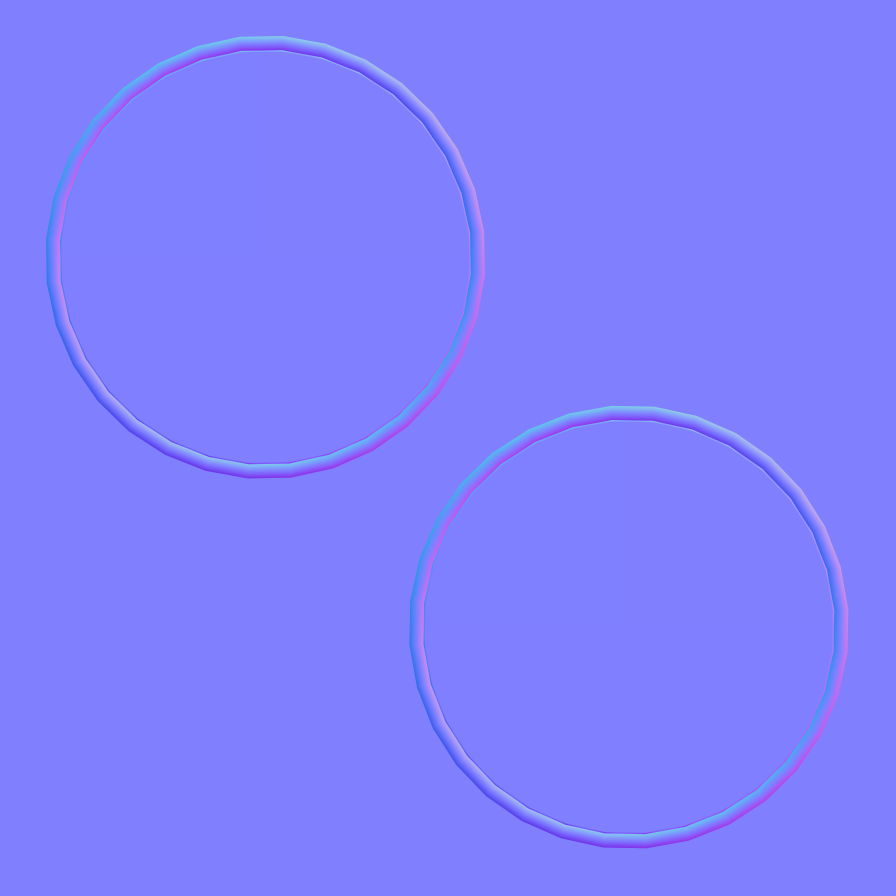
Reproduce this texture map procedurally as a WebGL 2 fragment shader.

```glsl
#version 300 es
precision highp float;
// Tangent-space normal map of two raised rings on a flat sheet.
// Each ring is a 32-sided tube: its outline is a polygon distance, its slope
// runs radially across the tube, and a thin reversed groove lines the inside.

uniform vec2 u_resolution;
out vec4 fragColor;

// Distance from the centre, measured along the apothem of a turned polygon.
float polygonRadius(vec2 p, float sides, float turn) {
    float sector = 6.2831853 / sides;
    float angle = mod(atan(p.y, p.x) - turn + 0.5 * sector, sector) - 0.5 * sector;
    return length(p) * cos(angle);
}

// Soft coverage of a band, one pixel wide at its borders.
float band(float x, float inner, float outer, float pixel) {
    return clamp((x - inner) / pixel + 0.5, 0.0, 1.0)
         * clamp((outer - x) / pixel + 0.5, 0.0, 1.0);
}

// Horizontal part of the surface normal around one ring.
vec2 ringSlope(vec2 p, float turn, float pixel) {
    p.y /= 1.008;
    float radius = polygonRadius(p, 32.0, turn);
    vec2 outward = p / max(length(p), 1e-4);

    // Rounded tube: leans inward at its inner edge, outward at its outer edge
    float across = clamp((radius - 0.2364) / 0.0080, -1.0, 1.0);
    float tube = 0.62 * across * band(radius, 0.2289, 0.2445, pixel);

    // Fine groove along the inner edge, strongest toward the corners
    float corner = smoothstep(0.0, 0.0011, length(p) - radius);
    float groove = mix(0.28, 0.45, corner) * band(radius, 0.2274, 0.2289, pixel);

    // Barely domed disc inside the ring
    float dome = 0.03 * radius * band(radius, -1.0, 0.2274, pixel);
    return outward * (tube + groove + dome);
}

void main() {
    vec2 uv = gl_FragCoord.xy / u_resolution;
    float pixel = 1.0 / min(u_resolution.x, u_resolution.y);

    // Upper-left and lower-right rings, turned slightly opposite ways
    vec2 slope = ringSlope(uv - vec2(0.2962, 0.7129), 0.018, pixel)
               + ringSlope(uv - vec2(0.7018, 0.3001), -0.018, pixel);

    // Complete the unit normal and pack it into colour
    vec3 normal = vec3(slope, sqrt(max(0.0, 1.0 - dot(slope, slope))));
    fragColor = vec4(0.5 + 0.5 * normal, 1.0);
}
```
